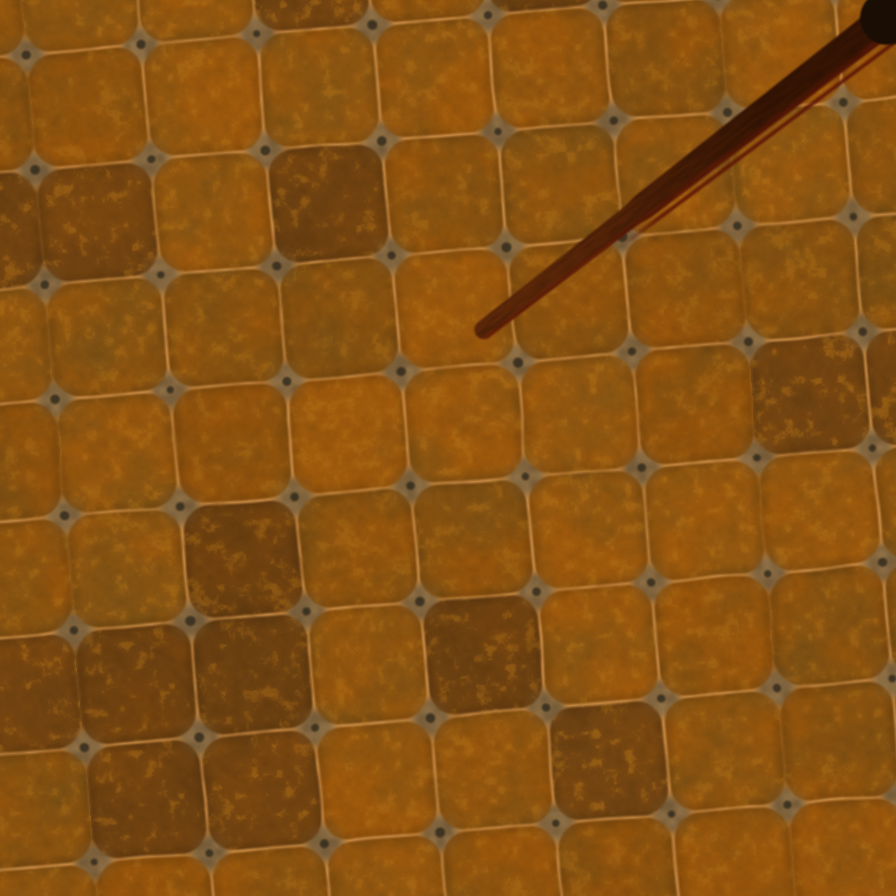
Reproduce this texture procedurally as a three.js fragment shader.

```glsl
// Tilted floor of rounded ochre tiles with star-shaped grout joints, crossed by a dark tapered rod.
#define TILE 0.1293               // tile pitch, in canvas units
#define TILT 0.084                // grid rotation, radians
#define ANCHOR vec2(0.5768, 0.5964) // one grid joint
#define CORNER 0.21               // corner radius, in tiles
#define GROUT 0.012               // half width of a grout line, in tiles
#define SOFT 0.018                // edge softness, in tiles
#define DOT_SIZE 0.036            // radius of the joint dot, in tiles
#define DARK_SHARE 0.17           // share of dark tiles
#define FADED_EVERY 6.0           // columns between faded vertical lines
#define ROD_TIP vec2(0.540, 0.632)
#define ROD_END vec2(0.990, 0.980)

varying vec2 vUv;

float hash(vec2 p) {
  vec3 h = fract(vec3(p.xyx) * 0.1031);
  h += dot(h, h.yzx + 33.33);
  return fract((h.x + h.y) * h.z);
}

float noise(vec2 p) {
  vec2 i = floor(p), f = fract(p);
  f = f * f * (3.0 - 2.0 * f);
  return mix(mix(hash(i), hash(i + vec2(1.0, 0.0)), f.x),
             mix(hash(i + vec2(0.0, 1.0)), hash(i + vec2(1.0, 1.0)), f.x), f.y);
}

float fbm(vec2 p) {
  float sum = 0.0, amp = 0.5;
  for (int i = 0; i < 4; i++) {
    sum += amp * noise(p);
    p = p * 2.03 + 17.3;
    amp *= 0.5;
  }
  return sum / 0.9375;
}

float roundedBox(vec2 p, float halfSize, float radius) {
  vec2 d = abs(p) - halfSize + radius;
  return length(max(d, 0.0)) + min(max(d.x, d.y), 0.0) - radius;
}

// Glaze: a tone per tile, cloudy mottling and fine specks
vec3 tileColor(vec2 id, vec2 p) {
  vec2 shift = 31.0 * vec2(hash(id + 3.1), hash(id + 8.7));
  float cloud = fbm(p * 2.6 + shift);
  float speck = fbm(p * 11.0 + shift);
  vec3 olive = vec3(0.51, 0.325, 0.075);
  vec3 orange = vec3(0.615, 0.345, 0.045);
  vec3 umber = vec3(0.415, 0.245, 0.065);
  float warmth = 0.55 * hash(id + 20.0) + 1.5 * (cloud - 0.5) + 0.32;
  vec3 color = mix(olive, orange, clamp(warmth, 0.0, 1.0));
  float dark = step(hash(id + 41.0), DARK_SHARE);
  color = mix(color, umber, dark * (0.95 - 0.35 * cloud));
  color = mix(color, vec3(0.63, 0.40, 0.08), 0.5 * smoothstep(0.55, 0.8, speck));
  return color * (0.92 + 0.08 * hash(id + 57.0) + 0.18 * (speck - 0.4));
}

vec3 floorColor(vec2 uv) {
  vec2 d = uv - ANCHOR;
  float c = cos(TILT), s = sin(TILT);
  vec2 p = vec2(c * d.x + s * d.y, c * d.y - s * d.x) / TILE;
  p += 0.022 * (vec2(noise(p * 2.5), noise(p * 2.5 + 40.0)) - 0.5);
  vec2 id = floor(p), joint = floor(p + 0.5);
  vec2 q = p - joint;
  float reach = length(q);
  float edge = roundedBox(p - id - 0.5, 0.5 - GROUT, CORNER);
  float gap = smoothstep(-SOFT, SOFT, edge);

  // Uneven wear along lines, with regularly faded columns
  bool upright = abs(q.x) < abs(q.y);
  vec2 lineId = upright ? vec2(joint.x, id.y) : vec2(id.x, joint.y) + 90.0;
  float wear = 0.72 + 0.28 * hash(lineId);
  if (upright && mod(joint.x + 4.0, FADED_EVERY) < 0.5) wear = 0.16;
  wear *= 0.75 + 0.4 * noise(p * 9.0);
  float beyondJoint = smoothstep(0.10, 0.22, reach);
  float cover = gap * mix(0.9, min(wear, 1.0), beyondJoint);

  vec3 color = tileColor(id, p);
  color *= 1.0 - 0.10 * smoothstep(-0.10, 0.0, edge);
  color = mix(color, vec3(0.53, 0.39, 0.22), 0.35 * (1.0 - smoothstep(0.06, 0.23, reach)));
  vec3 grey = vec3(0.51, 0.405, 0.26) * (0.88 + 0.24 * noise(p * 14.0));
  vec3 sand = vec3(0.78, 0.54, 0.27);
  color = mix(color, mix(grey, sand, beyondJoint), cover);

  // Dark dot in the joint
  float radius = DOT_SIZE * (0.8 + 0.4 * hash(joint + 70.0));
  float dotMask = 1.0 - smoothstep(radius - SOFT, radius + SOFT, reach);
  return mix(color, vec3(0.20, 0.17, 0.11), 0.85 * dotMask);
}

// Tapered rod with a red lower edge and a thin parallel strip
vec3 addRod(vec3 color, vec2 uv) {
  vec2 axis = normalize(ROD_END - ROD_TIP);
  vec2 d = uv - ROD_TIP;
  float along = dot(d, axis), across = dot(d, vec2(-axis.y, axis.x));
  float span = clamp(along / length(ROD_END - ROD_TIP), 0.0, 1.0);
  float soft = SOFT * TILE;
  float width = mix(0.0105, 0.0165, span) + 0.002 * smoothstep(0.36, 0.40, span);
  float body = length(vec2(min(along, 0.0), across)) - width;
  float strip = abs(across + mix(0.017, 0.027, span)) - 0.0022;
  float stripMask = (1.0 - smoothstep(-soft, soft, strip)) * smoothstep(0.30, 0.42, span);
  color = mix(color, vec3(0.36, 0.08, 0.02), 0.85 * stripMask);

  vec3 brown = mix(vec3(0.33, 0.14, 0.03), vec3(0.20, 0.075, 0.012), smoothstep(0.1, 0.8, span));
  brown = mix(brown, vec3(0.37, 0.09, 0.02), 0.7 * smoothstep(0.35, 0.95, -across / width));
  brown *= 0.9 + 0.2 * noise(vec2(along * 60.0, across * 300.0));
  color = mix(color, brown, 1.0 - smoothstep(-soft, soft, body));
  float knob = length(uv - ROD_END) - 0.030;
  return mix(color, vec3(0.10, 0.05, 0.015), 1.0 - smoothstep(-soft, soft, knob));
}

void main() {
  gl_FragColor = vec4(addRod(floorColor(vUv), vUv), 1.0);
}
```
